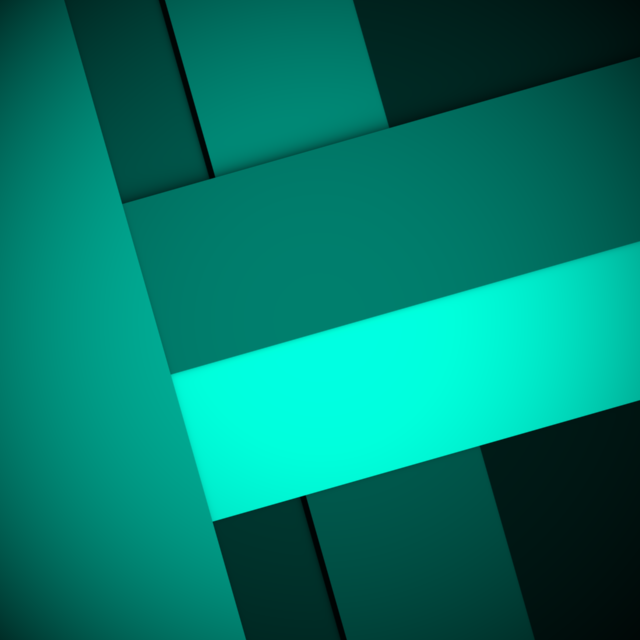
Reproduce this background procedurally as a Shadertoy shader.

```glsl
// Draws tilted overlapping emerald panels with soft shadows and a dark vignette.
#define TILT 0.277          // rotation of all panels, radians
#define LEFT_EDGE 0.370     // right side of the left panel
#define COLUMN_LEFT 0.5213  // sides of the light column
#define COLUMN_RIGHT 0.804
#define BAND_TOP 0.603      // horizontal band boundaries
#define BAND_MIDDLE 0.326
#define BAND_BOTTOM 0.087
#define GAP_WIDTH 0.009     // dark slit beside the column
#define VIGNETTE 1.87
#define FALLOFF 2.64

const vec3 TINT = vec3(0.0, 1.0, 0.862);

// Antialiased step: 1 where the signed distance is positive
float side(float d) {
    float pixel = 1.0 / iResolution.y;
    return smoothstep(-pixel, pixel, d);
}

// Darkening that fades with distance outside an edge
float shadow(float d, float width, float strength) {
    return 1.0 - strength * exp(-max(d, 0.0) / width);
}

void mainImage(out vec4 fragColor, in vec2 fragCoord) {
    vec2 p = (fragCoord - 0.5 * iResolution.xy) / iResolution.y + 0.5;

    // Panel space: u across the columns, v across the bands
    float u = dot(p, vec2(cos(TILT), sin(TILT)));
    float v = dot(p, vec2(-sin(TILT), cos(TILT)));

    // Columns: dark ground, light column, black slit, deep strip
    float ground = 0.225;
    float column = 0.70 * shadow(COLUMN_RIGHT - u, 0.002, 0.12);
    float strip = 0.44 * shadow(COLUMN_LEFT - GAP_WIDTH - u, 0.004, 0.4);
    strip *= shadow(u - LEFT_EDGE, 0.003, 0.15);
    float slit = 0.035;
    float shade = mix(column, ground, side(u - COLUMN_RIGHT));
    shade = mix(shade, slit, side(COLUMN_LEFT - u));
    shade = mix(shade, strip, side(COLUMN_LEFT - GAP_WIDTH - u));

    // Shadows cast on the columns by the bands
    shade *= shadow(v - BAND_TOP, 0.012, 0.48);
    shade *= shadow(BAND_BOTTOM - v, 0.003, 0.16);

    // Two crossing bands
    float bright = 1.03 * shadow(BAND_MIDDLE - v, 0.004, 0.18);
    bright *= shadow(u - LEFT_EDGE, 0.004, 0.10);
    float deep = 0.497 * shadow(u - LEFT_EDGE, 0.003, 0.12);
    float band = mix(bright, deep, side(v - BAND_MIDDLE));
    shade = mix(shade, band, side(v - BAND_BOTTOM) * side(BAND_TOP - v));

    // Left panel lies over everything
    shade = mix(shade, 0.70, side(LEFT_EDGE - u));

    // Radial light fading toward the corners
    float radius = length(p - 0.5);
    float light = max(1.0 - VIGNETTE * pow(radius, FALLOFF), 0.0);
    fragColor = vec4(clamp(TINT * shade * light, 0.0, 1.0), 1.0);
}
```
